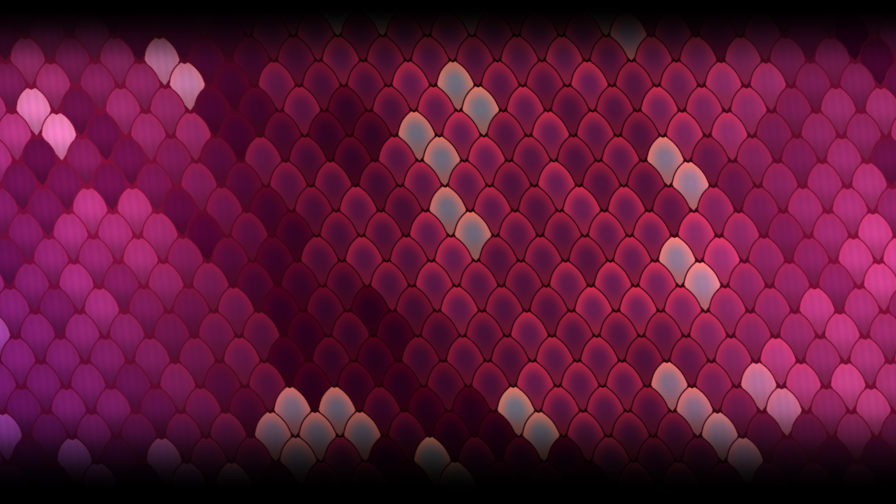
Reproduce this pattern procedurally as a Shadertoy shader.

```glsl
// Overlapping shield-shaped scales in crimson and pink, with diagonal glints and dark borders.

// Layout, in canvas heights
const float COLUMN_PITCH = 0.0887;
const vec2  ANCHOR = vec2(0.902, 0.847);  // shoulder centre of one scale
const float LEAN = 0.117;                 // sideways drift per unit height

// Scale shape, in column pitches
const float ROW_PITCH = 0.56;
const float HALF_WIDTH = 0.45;
const float DOME_HEIGHT = 0.37;
const float TIP_LENGTH = 0.76;
const float SEAM = 0.006;
const float SEAM_SOFTNESS = 0.035;

// Tone variation
const float GLINT_SHARE = 0.10;
const float PATCH_SIZE = 4.0;

// Colours
const vec3 GAP = vec3(0.15, 0.005, 0.04);
const vec3 GAP_SIDE = vec3(0.45, 0.05, 0.20);
const vec3 CORE_DARK = vec3(0.17, 0.005, 0.11);
const vec3 CORE_LIGHT = vec3(0.42, 0.11, 0.30);
const vec3 CORE_GLINT = vec3(0.48, 0.48, 0.53);
const vec3 RIM_DARK = vec3(0.31, 0.005, 0.10);
const vec3 RIM_LIGHT = vec3(0.85, 0.18, 0.30);
const vec3 RIM_GLINT = vec3(1.00, 0.52, 0.42);
const vec3 PINK_DARK = vec3(0.30, 0.005, 0.20);
const vec3 PINK_LIGHT = vec3(0.80, 0.26, 0.54);
const vec3 PINK_GLINT = vec3(0.98, 0.55, 0.78);
const vec3 VIOLET_TINT = vec3(0.78, 0.55, 1.05);

float hash(vec2 p) {
    vec3 q = fract(p.xyx * 0.1031);
    q += dot(q, q.yzx + 33.33);
    return fract((q.x + q.y) * q.z);
}

float valueNoise(vec2 p) {
    vec2 i = floor(p), f = fract(p);
    f = f * f * (3.0 - 2.0 * f);
    return mix(mix(hash(i), hash(i + vec2(1, 0)), f.x),
               mix(hash(i + vec2(0, 1)), hash(i + vec2(1, 1)), f.x), f.y);
}

// Elliptic dome above the shoulders, curved taper below
float scaleDistance(vec2 p, float curve) {
    if (p.y > 0.0)
        return (length(p / vec2(HALF_WIDTH, DOME_HEIGHT)) - 1.0) * HALF_WIDTH;
    float taper = -p.y / TIP_LENGTH;
    return abs(p.x) - HALF_WIDTH * (1.0 - pow(taper, curve));
}

// Tone in x and glint in y; neighbours pair up along falling diagonals
vec2 scaleTone(vec2 cell) {
    float diagonal = floor(cell.x + 0.5 * cell.y + 0.25);
    float run = floor((cell.y + floor(3.0 * hash(vec2(diagonal + 90.0, 7.0)))) / 2.0);
    vec2 pairId = vec2(diagonal, run) + 80.0;
    float patches = valueNoise(vec2(diagonal, 0.4 * cell.y) / PATCH_SIZE + 40.0);
    float tone = 0.6 * hash(pairId) + 0.95 * patches - 0.28;
    tone += 0.16 * (hash(cell * 2.0 + 130.0) - 0.5);
    float glint = step(1.0 - GLINT_SHARE, hash(pairId + 51.0));
    return vec2(clamp(tone, 0.0, 1.0), glint * (0.65 + 0.35 * hash(pairId + 9.0)));
}

// Cool round core, warm rim that is brightest on the dome
vec3 shadeScale(vec2 p, vec2 tone, float side) {
    vec3 core = mix(mix(CORE_DARK, CORE_LIGHT, tone.x), CORE_GLINT, tone.y);
    vec3 rim = mix(mix(RIM_DARK, RIM_LIGHT, tone.x), RIM_GLINT, tone.y);
    vec3 pink = mix(mix(PINK_DARK, PINK_LIGHT, tone.x), PINK_GLINT, tone.y);
    float radius = length((p - vec2(0.0, -0.14)) / vec2(0.47, 0.56));
    float glow = smoothstep(0.15, 1.0, radius) * mix(0.65, 1.0, smoothstep(-0.5, 0.1, p.y));
    vec3 color = mix(mix(core, rim, glow), pink, side * (1.0 - 0.35 * glow));
    color *= mix(0.75, 1.0, smoothstep(-0.75, -0.1, p.y));
    // Faint lengthwise ridges on the flatter side scales
    return color * (1.0 + 0.025 * side * cos(p.x * 34.0));
}

void mainImage(out vec4 fragColor, in vec2 fragCoord) {
    vec2 uv = fragCoord / iResolution.xy;
    vec2 grid = (fragCoord / iResolution.y - ANCHOR) / COLUMN_PITCH;
    grid.x += LEAN * grid.y;
    float aa = 1.0 / (iResolution.y * COLUMN_PITCH);

    // Pink side light flattens the scales
    float side = max(smoothstep(0.40, 0.10, uv.x), 0.9 * smoothstep(0.68, 0.97, uv.x));
    float curve = mix(1.75, 1.4, side);
    float overlap = mix(0.03, 0.08, side);

    // Keep the frontmost scale and the runner-up that bounds it
    float nearest = 9.0, second = 9.0, outline = 9.0;
    vec2 local = vec2(0.0), winner = vec2(0.0);
    float baseRow = floor(grid.y / ROW_PITCH);
    for (int k = 0; k < 3; k++) {
        float row = baseRow + float(k);
        float stagger = 0.5 * mod(row, 2.0);
        vec2 cell = vec2(floor(grid.x - stagger + 0.5) + stagger, row);
        vec2 p = grid - cell * vec2(1.0, ROW_PITCH);
        float d = scaleDistance(p, curve);
        float depth = d - overlap * float(k);
        if (depth < nearest) {
            second = nearest;
            nearest = depth;
            outline = d;
            local = p;
            winner = cell;
        } else {
            second = min(second, depth);
        }
    }
    float edge = max(outline, 0.5 * (nearest - second));

    vec3 gap = mix(GAP, GAP_SIDE, side);
    vec3 surface = shadeScale(local, scaleTone(winner), side);
    surface = mix(surface, gap, 0.4 * smoothstep(-SEAM_SOFTNESS - SEAM, -SEAM, edge));
    vec3 color = mix(gap, surface, smoothstep(aa, -aa, edge + SEAM));

    // Side lights, violet lower left, and fade to black at top and bottom
    float spot = exp(-18.0 * dot(uv - vec2(0.13, 0.58), uv - vec2(0.13, 0.58)))
               + exp(-14.0 * dot(uv - vec2(0.95, 0.50), uv - vec2(0.95, 0.50)));
    color *= 0.92 + 0.28 * spot;
    color *= mix(VIOLET_TINT, vec3(1.0), smoothstep(0.05, 0.40, uv.x + 0.4 * uv.y));
    color *= smoothstep(0.02, 0.22, uv.y) * smoothstep(0.99, 0.84, uv.y);
    fragColor = vec4(color, 1.0);
}
```
